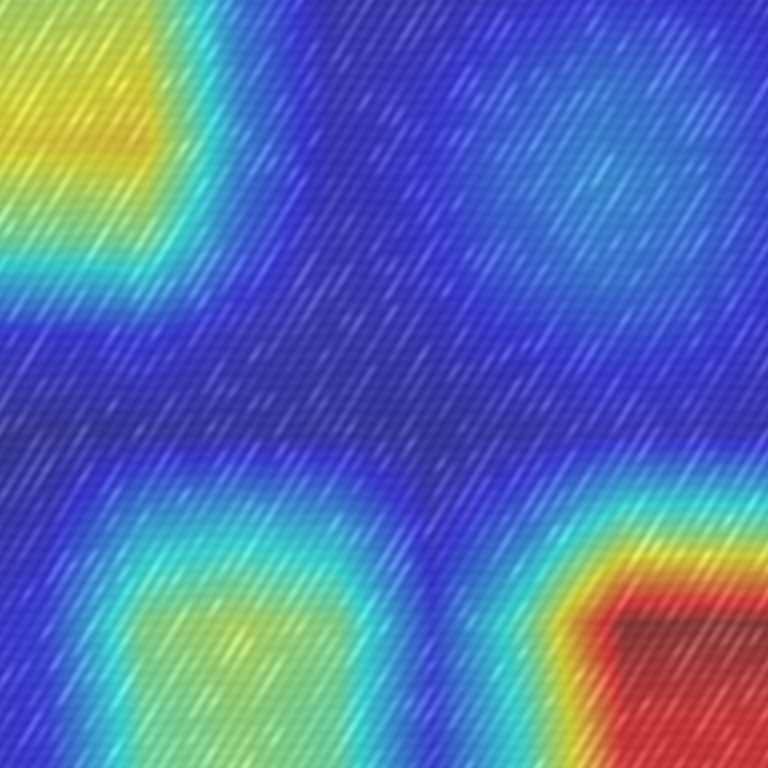
Write a WebGL 2 fragment shader that draws this background.

```glsl
#version 300 es
precision highp float;
// Heat map of four soft lattice blobs glowing over diagonal twill cloth.

uniform vec2 u_resolution;
out vec4 outColor;

const float PI = 3.14159;
const float LATTICE = 8.0;

float hash(vec2 cell) {
    vec3 q = fract(vec3(cell.xyx) * 0.1031);
    q += dot(q, q.yzx + 33.33);
    return fract((q.x + q.y) * q.z);
}

// Piecewise linear curve through four heights, one lattice step apart.
float profile(float t, float start, vec4 height) {
    vec3 steps = clamp(t - start - vec3(0.0, 1.0, 2.0), 0.0, 1.0);
    return height.x + dot(height.yzw - height.xyz, steps);
}

// Heat in 0..1; g is in lattice cells, counted from the upper left.
float heatField(vec2 g) {
    float upperLeft = 0.62 * profile(g.x, 1.0, vec4(1.0, 0.33, 0.02, 0.0))
                           * profile(g.y, 1.0, vec4(1.0, 0.70, 0.14, 0.0))
                           * (1.0 - 0.10 * clamp(1.0 - g.y, 0.0, 1.5));
    vec2 away = abs(g - vec2(5.7, 1.4));
    float upperRight = 0.20 * profile(away.x, 0.0, vec4(1.0, 0.80, 0.36, 0.0))
                            * profile(away.y, 0.0, vec4(1.0, 0.82, 0.32, 0.0));
    float lowerLeft = 0.48 * profile(abs(g.x - 2.0), 0.0, vec4(1.0, 0.86, 0.14, 0.0))
                           * profile(g.y, 4.0, vec4(0.05, 0.60, 1.0, 0.92));
    float lowerRight = 0.97 * profile(g.x, 4.0, vec4(0.06, 0.45, 1.0, 1.0))
                            * profile(g.y, 4.0, vec4(0.04, 0.46, 1.0, 0.89));
    return 0.025 + upperLeft + upperRight + lowerLeft + lowerRight;
}

// Blue, cyan, yellow, red ramp.
vec3 heatColor(float heat) {
    return clamp(1.5 - abs(4.0 * heat - vec3(3.0, 2.0, 1.0)), 0.0, 1.0);
}

// Random thread brightness, smooth along each diagonal rib.
float thread(float rib, float along) {
    float knot = floor(along);
    float blend = smoothstep(0.0, 1.0, along - knot);
    return mix(hash(vec2(rib, knot)), hash(vec2(rib, knot + 1.0)), blend);
}

// Cloth light around zero: slanted ribs, uneven threads and broad folds.
float twill(vec2 p, float ribs, float slant, float knots) {
    float across = ribs * (p.x - slant * p.y);
    float rib = floor(across);
    float ridge = pow(sin(PI * fract(across)), 2.0);
    float fleck = thread(rib + 90.0, p.y * knots + 7.0 * hash(vec2(rib + 90.0, 3.0)));
    float weave = sin(p.y * 2.0 * PI * 62.0 + 0.8 * sin(p.x * 40.0));
    float folds = sin(p.x * 9.0 + 2.0 * sin(p.y * 7.0)) * sin(p.y * 11.0 + p.x * 4.0);
    return ridge * (0.035 + 0.15 * fleck * fleck) - 0.043
         + 0.010 * weave + 0.008 * folds;
}

void main() {
    vec2 p = gl_FragCoord.xy / u_resolution;
    vec2 g = vec2(p.x, 1.0 - p.y) * LATTICE - 0.5;

    vec3 color = 0.24 + 0.57 * heatColor(heatField(g));
    color += twill(p, 55.0, 0.6, 42.0);
    outColor = vec4(clamp(color, 0.0, 1.0), 1.0);
}
```
